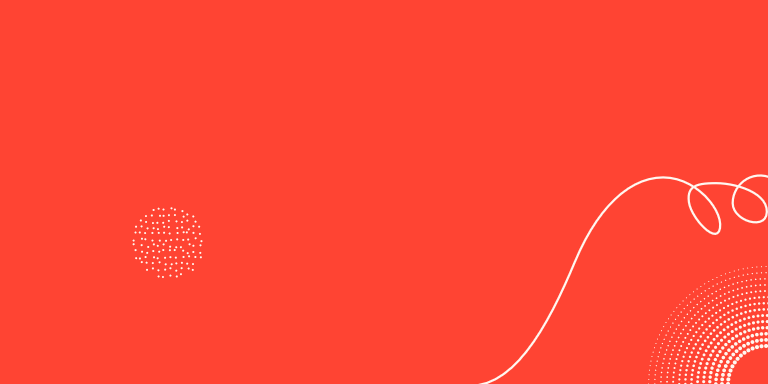
This background is drawn by a Shadertoy shader. Its source:

```glsl
const vec3 BACKGROUND = vec3(1.0, 0.265, 0.20);
const vec3 INK = vec3(1.0, 0.97, 0.94);

// Lengths are fractions of the canvas height
const float STROKE_RADIUS = 0.0029;
const int CURVE_STEPS = 14;

const vec2 DISC_CENTER = vec2(0.436, 0.368);
const float DISC_RADIUS = 0.097;
const float DISC_CELL = 0.0155;
const float DISC_JITTER = 0.55;
const float DISC_DOT = 0.0026;

const vec2 RING_CENTER = vec2(1.995, 0.0);
const float RING_INNER = 0.099;
const float RING_GAP = 0.0159;
const float RING_LAST = 13.0;
const float RING_DOT_SPACING = 0.012;
const float RING_DOT_LARGE = 0.0052;
const float RING_DOT_SMALL = 0.0012;

const float TAU = 6.28319;

// Nodes of the looping line and the direction of travel at each
const int NODE_COUNT = 9;
const vec2 NODES[NODE_COUNT] = vec2[NODE_COUNT](
    vec2(1.245, -0.003), vec2(1.497, 0.318), vec2(1.727, 0.538),
    vec2(1.875, 0.406), vec2(1.794, 0.474), vec2(1.865, 0.523),
    vec2(1.997, 0.448), vec2(1.908, 0.471), vec2(2.003, 0.539));
const vec2 TANGENTS[NODE_COUNT] = vec2[NODE_COUNT](
    vec2(0.33, 0.05), vec2(0.18, 0.43), vec2(0.26, 0.0),
    vec2(-0.023, -0.14), vec2(-0.016, 0.125), vec2(0.156, 0.0),
    vec2(-0.004, -0.15), vec2(0.0, 0.14), vec2(0.148, -0.05));

vec2 hash2(vec2 cell) {
    vec3 q = fract(cell.xyx * vec3(0.1031, 0.1030, 0.0973));
    q += dot(q, q.yzx + 33.33);
    return fract((q.xx + q.yz) * q.zy);
}

float segmentDistance(vec2 p, vec2 a, vec2 b) {
    vec2 ab = b - a;
    float h = clamp(dot(p - a, ab) / dot(ab, ab), 0.0, 1.0);
    return length(p - a - h * ab);
}

vec2 hermite(vec2 a, vec2 ta, vec2 b, vec2 tb, float t) {
    float s = 1.0 - t;
    return s * s * ((1.0 + 2.0 * t) * a + t * ta)
         + t * t * ((3.0 - 2.0 * t) * b - s * tb);
}

float loopingLine(vec2 p) {
    float d = 10.0;
    vec2 from = NODES[0];
    for (int i = 0; i < NODE_COUNT - 1; i++) {
        for (int k = 1; k <= CURVE_STEPS; k++) {
            float t = float(k) / float(CURVE_STEPS);
            vec2 to = hermite(NODES[i], TANGENTS[i], NODES[i + 1], TANGENTS[i + 1], t);
            d = min(d, segmentDistance(p, from, to));
            from = to;
        }
    }
    return d - STROKE_RADIUS;
}

// Jittered grid of dots, kept where the dot centre lies in the disc
float scatteredDisc(vec2 p) {
    vec2 q = p - DISC_CENTER;
    vec2 home = floor(q / DISC_CELL);
    float d = 10.0;
    for (int y = -1; y <= 1; y++) {
        for (int x = -1; x <= 1; x++) {
            vec2 cell = home + vec2(x, y);
            vec2 offset = DISC_JITTER * (hash2(cell + 64.0) - 0.5);
            vec2 dotCenter = (cell + 0.5 + offset) * DISC_CELL;
            if (length(dotCenter) < DISC_RADIUS) d = min(d, length(q - dotCenter));
        }
    }
    return d - DISC_DOT;
}

// Concentric rings of dots that shrink outward
float dottedRings(vec2 p) {
    vec2 q = p - RING_CENTER;
    float ring = clamp(round((length(q) - RING_INNER) / RING_GAP), 0.0, RING_LAST);
    float radius = RING_INNER + ring * RING_GAP;
    float angleStep = TAU / round(TAU * radius / RING_DOT_SPACING);
    float angle = round(atan(q.y, q.x + 1e-6) / angleStep) * angleStep;
    vec2 dotCenter = radius * vec2(cos(angle), sin(angle));
    return length(q - dotCenter) - mix(RING_DOT_LARGE, RING_DOT_SMALL, ring / RING_LAST);
}

void mainImage(out vec4 fragColor, in vec2 fragCoord) {
    vec2 p = fragCoord / iResolution.y;

    // Union of all shapes, with a one-pixel soft edge
    float d = min(loopingLine(p), min(scatteredDisc(p), dottedRings(p)));
    float coverage = clamp(0.5 - d * iResolution.y, 0.0, 1.0);

    fragColor = vec4(mix(BACKGROUND, INK, coverage), 1.0);
}
```
